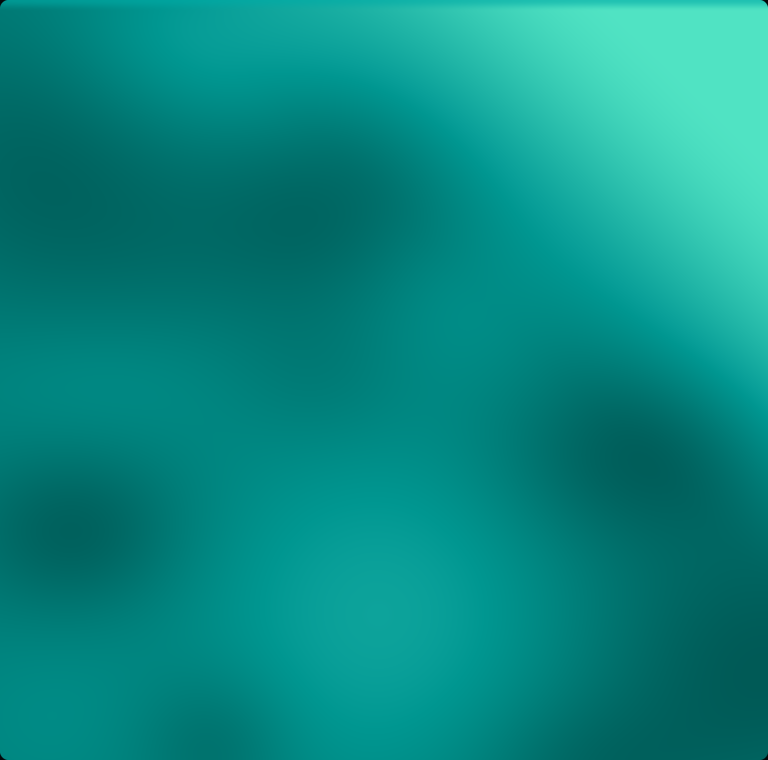
Write a Shadertoy shader that draws this background.

```glsl
const float BASE_TONE = 0.50;
const float CORNER_RADIUS = 0.012;
const vec3 EDGE_TEAL = vec3(0.00, 0.67, 0.65);
const vec3 CORNER_COLOR = vec3(0.01, 0.03, 0.04);

// Soft elliptical spot, 1 at its center
float spot(vec2 p, vec2 center, vec2 size) {
    vec2 d = (p - center) / size;
    return exp(-dot(d, d));
}

// Diagonal light falling in from the upper right
float cornerLight(vec2 p, float start, float end) {
    return smoothstep(start, end, p.x + p.y);
}

// Signed distance to a rounded box centered at the origin
float roundedBox(vec2 p, vec2 halfSize, float radius) {
    vec2 q = abs(p) - halfSize + radius;
    return length(max(q, 0.0)) + min(max(q.x, q.y), 0.0) - radius;
}

// Bright areas
float glows(vec2 p) {
    float light = 0.39 * cornerLight(p, 1.22, 1.80);
    light += 0.14 * spot(p, vec2(0.27, 0.95), vec2(0.22, 0.13));
    light += 0.055 * spot(p, vec2(0.60, 0.60), vec2(0.14, 0.12));
    light += 0.045 * spot(p, vec2(0.12, 0.49), vec2(0.18, 0.10));
    light += 0.14 * spot(p, vec2(0.50, 0.19), vec2(0.25, 0.24));
    light += 0.04 * spot(p, vec2(0.06, 0.06), vec2(0.14, 0.13));
    return light;
}

// Dark areas, upper half first
float shadows(vec2 p) {
    float shade = 0.11 * spot(p, vec2(0.05, 0.82), vec2(0.20, 0.20));
    shade += 0.05 * spot(p, vec2(0.25, 0.68), vec2(0.28, 0.13));
    shade += 0.075 * spot(p, vec2(0.42, 0.73), vec2(0.14, 0.13));
    shade += 0.04 * spot(p, vec2(0.42, 0.50), vec2(0.12, 0.10));
    shade += 0.13 * spot(p, vec2(0.10, 0.30), vec2(0.14, 0.11));
    shade += 0.13 * spot(p, vec2(0.82, 0.40), vec2(0.17, 0.12));
    shade += 0.15 * spot(p, vec2(0.99, 0.12), vec2(0.24, 0.20));
    shade += 0.09 * spot(p, vec2(0.76, -0.02), vec2(0.15, 0.10));
    shade += 0.09 * spot(p, vec2(0.28, 0.02), vec2(0.10, 0.10));
    return shade;
}

// Deep teal through turquoise to mint
vec3 tealRamp(float tone) {
    float red = 1.05 * max(tone - 0.59, 0.0);
    float blue = 0.96 * tone - 0.33 * max(tone - 0.62, 0.0);
    return vec3(red, tone, blue);
}

void mainImage(out vec4 fragColor, in vec2 fragCoord) {
    vec2 uv = fragCoord / iResolution.xy;
    vec3 color = tealRamp(BASE_TONE + glows(uv) - shadows(uv));

    // Thin tint along the top edge
    color = mix(color, EDGE_TEAL, 0.6 * smoothstep(0.985, 1.0, uv.y));

    // Dark rounded corners
    vec2 halfSize = 0.5 * iResolution.xy / iResolution.x;
    vec2 centered = (uv - 0.5) * 2.0 * halfSize;
    float pixel = 1.0 / iResolution.x;
    float outside = smoothstep(-0.5 * pixel, pixel,
                               roundedBox(centered, halfSize, CORNER_RADIUS));
    color = mix(color, CORNER_COLOR, outside);

    fragColor = vec4(color, 1.0);
}
```
